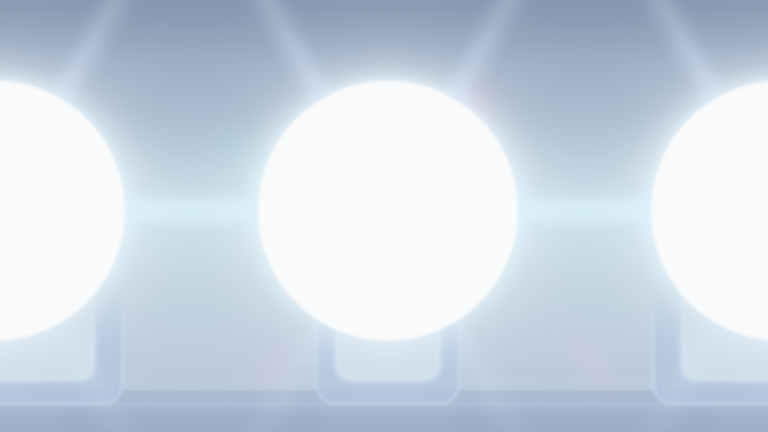
A WebGL 2 fragment shader for this background:

```glsl
#version 300 es
precision highp float;
// Row of glowing round lamps with star flares on brackets before a misty blue wall.
uniform vec2 u_resolution;
out vec4 fragColor;

const vec3 LAMP_WHITE = vec3(0.978, 0.982, 0.984);
const vec3 GLOW_TINT = vec3(0.93, 0.97, 0.99);
const vec3 RAY_TINT = vec3(0.86, 0.92, 0.99);
const vec3 BRACKET_BLUE = vec3(0.68, 0.76, 0.86);
const vec3 PLATE_GREY = vec3(0.82, 0.87, 0.91);
const float LAMP_RADIUS = 0.300;
const float LAMP_SPACING = 0.910;
const vec2 MIDDLE_LAMP = vec2(0.898, 0.512);

float bell(float x, float width) {
  return exp(-x * x / (width * width));
}

float boxDistance(vec2 p, vec2 halfSize, float corner) {
  vec2 q = abs(p) - halfSize + corner;
  return length(max(q, 0.0)) + min(max(q.x, q.y), 0.0) - corner;
}

float fill(float dist, float softness) {
  return 1.0 - smoothstep(-softness, softness, dist);
}

// Beam leaving the lamp rim along a unit direction
float beam(vec2 p, vec2 dir, float width, float reach) {
  float along = dot(p, dir);
  float across = dot(p, vec2(-dir.y, dir.x));
  float start = smoothstep(0.0, LAMP_RADIUS, along);
  return start * bell(across, width) * exp(-max(along - LAMP_RADIUS, 0.0) / reach);
}

// Tilted soft spot left by the lens
float ghost(vec2 p, vec2 center, vec2 size, float slant) {
  vec2 q = p - center;
  q.x += slant * q.y;
  return exp(-dot(q / size, q / size));
}

vec3 wall(float y) {
  vec3 color = mix(vec3(0.73, 0.79, 0.855), vec3(0.76, 0.835, 0.88), smoothstep(0.10, 0.48, y));
  color = mix(color, vec3(0.615, 0.685, 0.765), smoothstep(0.46, 0.84, y));
  return mix(color, vec3(0.51, 0.58, 0.68), smoothstep(0.80, 1.02, y));
}

// Floor strip with two thin seams
vec3 addFloor(vec3 color, float y) {
  vec3 base = mix(vec3(0.60, 0.67, 0.78), vec3(0.66, 0.73, 0.82), smoothstep(0.0, 0.09, y));
  base += 0.025 * bell(y - 0.064, 0.003) - 0.02 * bell(y - 0.036, 0.003);
  return mix(base, color, smoothstep(0.093, 0.101, y));
}

// U-shaped holder below a lamp
vec3 addBracket(vec3 color, vec2 p, float outerWidth, float innerWidth) {
  float outer = boxDistance(p - vec2(0.0, 0.225), vec2(outerWidth, 0.160), 0.045);
  float inner = boxDistance(p - vec2(0.0, 0.245), vec2(innerWidth, 0.125), 0.035);
  float fade = 1.0 - smoothstep(0.18, 0.37, p.y);
  color = mix(color, BRACKET_BLUE, 0.75 * fade * fill(outer, 0.006));
  color = mix(color, PLATE_GREY, 0.85 * fade * fill(inner, 0.006));
  float rim = 0.30 * bell(inner, 0.010) + 0.22 * bell(outer, 0.006);
  return mix(color, RAY_TINT, rim * fade);
}

void main() {
  float pixel = 1.0 / u_resolution.y;
  vec2 p = gl_FragCoord.xy * pixel;
  vec3 color = addFloor(wall(p.y), p.y);

  // Faint horizontal scratches on the lower wall
  float scratch = bell(p.y - 0.158 + 0.01 * p.x, 0.002) + bell(p.y - 0.138, 0.002);
  color -= 0.012 * scratch;

  float nearest = 10.0;
  float clear = 1.0;
  float rays = 0.0;
  for (int i = -1; i <= 1; i++) {
    float side = abs(float(i));
    vec2 q = p - MIDDLE_LAMP - vec2(LAMP_SPACING * float(i), 0.0);
    vec2 foot = vec2(q.x, p.y);
    color = addBracket(color, foot, mix(0.165, 0.295, side), mix(0.120, 0.230, side));

    float rimDistance = length(q) - LAMP_RADIUS;
    float d = max(rimDistance, 0.0);
    nearest = min(nearest, rimDistance);
    float lowerDim = mix(0.72, 1.0, smoothstep(-0.35, 0.05, q.y));
    clear *= 1.0 - lowerDim * (0.52 * exp(-d / 0.035) + 0.34 * exp(-d / 0.11));

    // Six-armed star, weaker below the lamp
    for (int k = 0; k < 6; k++) {
      float angle = radians(60.0) * float(k);
      vec2 dir = vec2(cos(angle), sin(angle));
      float strength = dir.y < -0.1 ? 0.22 : 0.48;
      rays += strength * beam(q, dir, 0.032, 0.30);
    }
    rays += 0.20 * bell(q.y, 0.11) * exp(-d / 0.28);
  }
  color = mix(color, GLOW_TINT, 1.0 - clear);
  color = mix(color, RAY_TINT + vec3(0.0, 0.03, 0.0) * bell(p.y - MIDDLE_LAMP.y, 0.15), min(rays, 0.75));

  // Pink and green lens ghosts
  float pink = ghost(p, vec2(1.115, 0.770), vec2(0.045, 0.055), 0.0)
             + ghost(p, vec2(1.365, 0.165), vec2(0.045, 0.070), 0.6)
             + ghost(p, vec2(0.635, 0.155), vec2(0.040, 0.055), -0.4);
  float green = ghost(p, vec2(0.550, 0.650), vec2(0.070, 0.080), 0.3);
  color += pink * vec3(0.035, -0.005, 0.005) + green * vec3(-0.010, 0.012, 0.005);

  // Overexposed discs with a soft rim
  color = mix(color, LAMP_WHITE, fill(nearest, max(0.006, pixel)));
  fragColor = vec4(clamp(color, 0.0, 1.0), 1.0);
}
```
